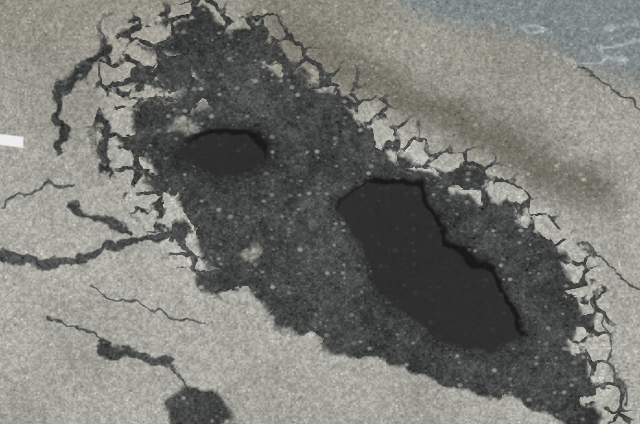
A Shadertoy shader for this texture:

```glsl
// Weathered asphalt with a dark damp breakup, two muddy potholes and branching cracks.
const vec3 ROAD = vec3(.645, .645, .615);
const vec3 FAR_ROAD = vec3(.59, .58, .54);
const vec3 BLUE_ROAD = vec3(.50, .535, .54);
const vec3 SILT = vec3(.40, .385, .345);
const vec3 DAMP = vec3(.255, .265, .26);
const vec3 MUD = vec3(.185, .18, .18);
const vec3 STONE = vec3(.78, .78, .74);
const vec2 SLAB_FREQ = vec2(13, 20);
const float GRAIN = .34;
const float RAGGED = .035;

// Outlines of the damp area and the larger pothole
const vec2 DAMP_EDGE[22] = vec2[22](
  vec2(.30, .90), vec2(.47, .95), vec2(.65, .88), vec2(.80, .77), vec2(.90, .67),
  vec2(1., .60), vec2(1.12, .57), vec2(1.22, .48), vec2(1.33, .38), vec2(1.37, .28),
  vec2(1.36, .17), vec2(1.44, .02), vec2(1.4, -.03), vec2(1.25, .03), vec2(1.06, .08),
  vec2(.90, .15), vec2(.73, .19), vec2(.62, .27), vec2(.48, .34), vec2(.43, .45),
  vec2(.36, .58), vec2(.29, .71));
const vec2 HOLE_EDGE[10] = vec2[10](
  vec2(.79, .51), vec2(.87, .58), vec2(1., .565), vec2(1.055, .43), vec2(1.165, .37),
  vec2(1.235, .215), vec2(1.17, .17), vec2(1.03, .2), vec2(.89, .32), vec2(.84, .44));
// Crack segments: start.xy, end.xy
const vec4 WIDE_CRACKS[7] = vec4[7](
  vec4(0, .395, .2, .385), vec4(.2, .4, .43, .46), vec4(.17, .52, .3, .46),
  vec4(.25, .185, .4, .15), vec4(.15, .78, .14, .66), vec4(.25, .72, .25, .59),
  vec4(.25, .9, .15, .78));
const vec4 THIN_CRACKS[7] = vec4[7](
  vec4(0, .53, .17, .57), vec4(.22, .315, .48, .245), vec4(.1, .255, .25, .19),
  vec4(.4, .15, .47, .06), vec4(1.35, .85, 1.51, .75), vec4(1.4, .27, 1.49, .06),
  vec4(1.38, .42, 1.51, .32));

float hash(vec2 p) {
  vec3 q = fract(p.xyx * .1031);
  q += dot(q, q.yzx + 33.33);
  return fract((q.x + q.y) * q.z);
}
float noise(vec2 p) {
  vec2 i = floor(p), f = fract(p);
  f = f * f * (3. - 2. * f);
  return mix(mix(hash(i), hash(i + vec2(1, 0)), f.x),
             mix(hash(i + vec2(0, 1)), hash(i + 1.), f.x), f.y);
}
float fbm(vec2 p) {
  float sum = 0., amp = .533;
  for (int i = 0; i < 4; i++) { sum += amp * noise(p); p = p * 2.03 + 17.; amp *= .5; }
  return sum;
}
float segment(vec2 p, vec2 a, vec2 b) {
  vec2 ab = b - a;
  return length(p - a - ab * clamp(dot(p - a, ab) / dot(ab, ab), 0., 1.));
}
float ellipse(vec2 p, vec2 c, vec2 r) { return (length((p - c) / r) - 1.) * min(r.x, r.y); }
// Accumulates nearest edge (x) and inside sign (y) of a polygon
void addEdge(vec2 p, vec2 a, vec2 b, inout vec2 acc) {
  acc.x = min(acc.x, segment(p, a, b));
  if ((a.y > p.y) != (b.y > p.y) &&
      p.x < a.x + (b.x - a.x) * (p.y - a.y) / (b.y - a.y)) acc.y = -acc.y;
}
float dampDist(vec2 p) {
  vec2 acc = vec2(9, 1);
  for (int i = 0; i < 22; i++) addEdge(p, DAMP_EDGE[i], DAMP_EDGE[(i + 1) % 22], acc);
  return max(acc.x * acc.y, -ellipse(p, vec2(.31, .794), vec2(.122, .054)));
}
float holeDist(vec2 p) {
  vec2 acc = vec2(9, 1);
  for (int i = 0; i < 10; i++) addEdge(p, HOLE_EDGE[i], HOLE_EDGE[(i + 1) % 10], acc);
  return min(acc.x * acc.y, ellipse(p, vec2(.535, .64), vec2(.105, .055)));
}
// Broken slabs: gap distance (x) and random value (y)
vec2 slabs(vec2 p) {
  vec2 best = vec2(9);
  float id = 0.;
  for (int k = 0; k < 9; k++) {
    vec2 c = floor(p) + vec2(k % 3 - 1, k / 3 - 1);
    float d = length(c + .1 + .8 * vec2(hash(c), hash(c + 71.3)) - p);
    if (d < best.x) { best = vec2(d, best.x); id = hash(c + 29.); }
    else best.y = min(best.y, d);
  }
  return vec2(best.y - best.x, id);
}
// Scattered pebbles: coverage (x) and brightness (y)
vec2 pebbles(vec2 p, float freq, float density) {
  vec2 q = p * freq * vec2(1, 1.25), c = floor(q);
  vec2 centre = .3 + .4 * vec2(hash(c + 5.), hash(c + 43.));
  float radius = .1 + .2 * hash(c + 11.), soft = .1 + .5 * freq / iResolution.y;
  float cover = 1. - smoothstep(radius - soft, radius + soft, length(fract(q) - centre));
  return vec2(cover * step(hash(c + 87.), density), hash(c + 3.));
}
float fill(float d, float soft) { return 1. - smoothstep(-soft, soft, d); }

void mainImage(out vec4 fragColor, in vec2 fragCoord) {
  vec2 p = fragCoord / iResolution.y;
  vec2 warp = RAGGED * (vec2(fbm(p * 19.), fbm(p * 19. + 50.)) - .5);
  vec2 w = p + warp * 1.8, hw = p + warp;
  float broad = fbm(p * 5.) - .5, mottle = fbm(p * 38.);
  float grain = .6 * noise(p * 230.) + .4 * noise(p * 115. + 9.) - .5;

  // Dry road, bluish lane with pale streaks, brown silt
  vec3 col = mix(ROAD, FAR_ROAD, smoothstep(.5, 1., p.y)) + .12 * broad;
  float blue = smoothstep(-.02, .07, p.y - 1. + .34 * (p.x - .86) + .08 * broad);
  col = mix(col, BLUE_ROAD, blue);
  float streak = abs(fbm(p * vec2(4, 9) + 31.) - .5);
  col += .13 * blue * (1. - smoothstep(0., .035, streak));
  float silt = segment(w, vec2(.65, .92), vec2(1.4, .55));
  col = mix(col, SILT, .75 * (1. - smoothstep(0., .11, silt)));

  // Damp ground with loose slabs around its rim
  vec2 slab = slabs(w * SLAB_FREQ);
  float d = dampDist(w), broken = smoothstep(.4, .62, p.y + .35 * p.x);
  float rim = (1. - smoothstep(0., .12, d)) * broken * (1. - .8 * blue);
  float damp = fill(d + (slab.y - .4) * .075 * broken, .009);
  float gap = 1. - smoothstep(.17 * rim, .17 * rim + .09, slab.x);
  damp = max(damp, gap * smoothstep(.1, .6, rim) * smoothstep(.3, .5, mottle));
  col += .07 * rim * (1. - damp);

  // Branching cracks and the stain at the lower edge
  float wide = 9., thin = 9.;
  for (int i = 0; i < 7; i++) {
    wide = min(wide, segment(w, WIDE_CRACKS[i].xy, WIDE_CRACKS[i].zw));
    thin = min(thin, segment(w, THIN_CRACKS[i].xy, THIN_CRACKS[i].zw));
  }
  damp = max(damp, max(fill(wide - .022 * mottle, .005), .85 * fill(thin - .006 * mottle, .003)));
  damp = max(damp, fill(ellipse(w, vec2(.475, .02), vec2(.075, .065)), .009));
  float dry = min(ellipse(w, vec2(.588, .392), vec2(.026, .02)),
                  ellipse(w, vec2(.43, .69), vec2(.032, .019)));
  vec3 ground = DAMP + .16 * broad + .13 * (mottle - .5);
  col = mix(col, mix(ground, ROAD * .85, fill(dry, .008)), damp);

  // Smooth mud with a shaded upper right lip
  float hole = holeDist(hw), mud = fill(hole, .006);
  col *= 1. - .35 * damp * (1. - smoothstep(0., .035, abs(hole))) * mottle;
  col = mix(col, MUD + .03 * broad, mud);
  col *= 1. - .45 * mud * smoothstep(-.004, .004, holeDist(hw + vec2(.008, .013)));

  // Aggregate, pebbles and the painted mark
  col *= 1. + grain * mix(GRAIN * (1. + .8 * damp), .12, mud);
  vec2 fine = pebbles(p, 105., .45), coarse = pebbles(p + 3.7, 48., .16);
  col += (fine.y - .45) * fine.x * .27 * (1. - .9 * mud);
  col = mix(col, STONE * (.6 + .45 * coarse.y), coarse.x * mix(.55, .08, mud));
  float paint = max(abs(p.x - .015) - .04, abs(p.y - .671 + .12 * p.x) - .013);
  fragColor = vec4(mix(col, vec3(.93), fill(paint, .003)), 1);
}
```
